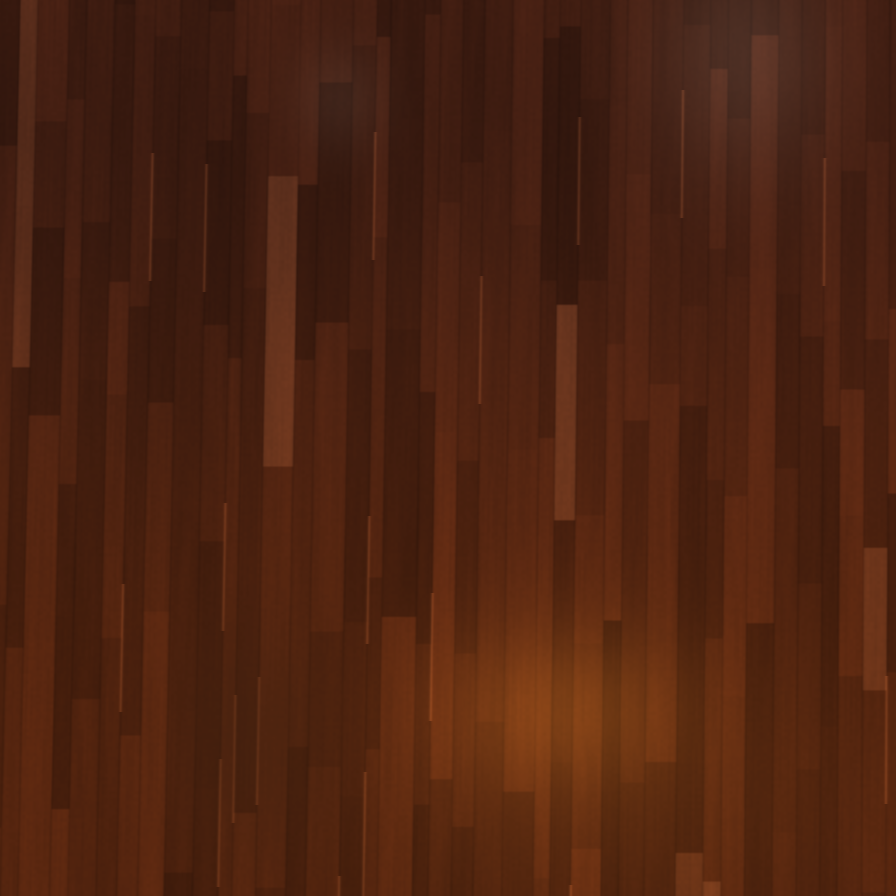
Give the GLSL for this texture, as a Shadertoy shader.

```glsl
// Dark reddish wooden floor of narrow upright strips with staggered ends.
// Jittered splits across and along give the planks; each gets a hashed tone,
// then grain, faint seams and soft pools of reflected light are laid over.
#define COLUMNS 37.0        // strips across the canvas
#define PLANK_LENGTH 0.25   // mean length of a plank
#define LEAN 0.018          // sideways drift of the strips with height
#define EDGE_BLUR 0.0016    // softness of plank edges
#define TONE_CONTRAST 0.36  // brightness spread between planks
#define PALE_SHARE 0.05     // share of pale planks
#define GRAIN 0.09          // strength of the fine grain
#define SEAM 0.10           // darkness of the seams
#define WOOD_LOW vec3(0.325, 0.140, 0.056)
#define WOOD_HIGH vec3(0.248, 0.112, 0.066)
#define PALE_TINT vec3(0.125, 0.078, 0.050)

// Integer hash of a lattice point, 0 to 1
float hash(vec2 p) {
    uvec2 q = uvec2(ivec2(p)) * uvec2(1597334677u, 3812015801u);
    uint n = (q.x ^ q.y) * 1597334677u;
    n = (n ^ (n >> 15)) * 2246822519u;
    n ^= n >> 13;
    return float(n >> 8) / 16777216.0;
}

// Smooth value noise
float noise(vec2 p) {
    vec2 i = floor(p), f = fract(p);
    f = f * f * (3.0 - 2.0 * f);
    return mix(mix(hash(i), hash(i + vec2(1, 0)), f.x),
               mix(hash(i + vec2(0, 1)), hash(i + vec2(1, 1)), f.x), f.y);
}

// Jittered border in a unit cell: x = id before it, y = blend to the next id,
// z = signed distance from it
vec3 split(float t, float seed, float blur) {
    float id = floor(t);
    float d = t - id - mix(0.22, 0.78, hash(vec2(id, seed)));
    return vec3(id, smoothstep(-blur, blur, d), d);
}

// Tone of one plank: x = brightness, y = paleness
vec2 plankTone(float column, float id) {
    float tone = hash(vec2(column + 71.0, id + 133.0));
    float pale = step(1.0 - PALE_SHARE, hash(vec2(column + 211.0, id + 17.0)));
    float paleness = pale * mix(0.6, 1.1, tone);
    return vec2(1.0 + TONE_CONTRAST * (tone - 0.5) * (1.0 - pale), paleness);
}

// Tone along a strip, softened at the plank ends
vec2 stripTone(float column, float y) {
    float len = PLANK_LENGTH * mix(0.75, 1.35, hash(vec2(column, 401.0)));
    float t = y / len + 9.0 * hash(vec2(column, 503.0));
    vec3 s = split(t, column + 600.0, EDGE_BLUR / len);
    return mix(plankTone(column, s.x), plankTone(column, s.x + 1.0), s.y);
}

// Soft elliptical pool of light
float pool(vec2 p, vec2 center, vec2 radius) {
    vec2 d = (p - center) / radius;
    return exp(-dot(d, d));
}

void mainImage(out vec4 fragColor, in vec2 fragCoord) {
    vec2 uv = fragCoord / iResolution.xy;
    float blur = max(EDGE_BLUR, 0.8 / iResolution.x);

    // Strips and planks
    float x = uv.x - LEAN * uv.y * (1.3 - uv.x) + 0.1;
    vec3 s = split(x * COLUMNS, 301.0, blur * COLUMNS);
    vec2 tone = mix(stripTone(s.x, uv.y), stripTone(s.x + 1.0, uv.y), s.y);

    // Wood colour, warmer and brighter towards the bottom
    vec3 color = mix(WOOD_LOW, WOOD_HIGH, smoothstep(0.15, 0.9, uv.y));
    color *= tone.x;
    color += PALE_TINT * tone.y;

    // Grain, wavy figure and broad unevenness
    float fine = noise(vec2(x * 330.0, uv.y * 14.0)) - 0.5;
    float wave = noise(vec2(x * 110.0 + 2.0 * noise(uv * 9.0), uv.y * 5.0)) - 0.5;
    float speck = noise(uv * 260.0) - 0.5;
    float broad = noise(uv * vec2(5.0, 3.5) + 20.0) - 0.5;
    color *= 1.0 + GRAIN * (0.6 * fine + 0.8 * wave + 0.5 * speck) + 0.14 * broad;

    // Faint dark seams, a few of them catching light along part of their run
    float line = exp(-pow(s.z / (COLUMNS * blur * 1.1), 2.0));
    float run = floor(uv.y * 7.0 + 5.0 * hash(vec2(s.x, 811.0)));
    float glint = step(0.955, hash(vec2(s.x + 31.0, run + 907.0)));
    color *= 1.0 - SEAM * line * (1.0 - glint);
    color += vec3(0.12, 0.07, 0.04) * line * glint;

    // Warm glow below, cool grey sheen above, dull patch at lower left
    float glow = pool(uv, vec2(0.63, 0.21), vec2(0.13, 0.09))
               + 0.45 * pool(uv, vec2(0.68, 0.12), vec2(0.26, 0.17));
    color += vec3(0.135, 0.085, 0.022) * glow;
    float sheen = pool(uv, vec2(0.83, 0.94), vec2(0.10, 0.13))
                + 0.6 * pool(uv, vec2(0.38, 0.89), vec2(0.05, 0.06));
    color += vec3(0.085, 0.085, 0.082) * sheen;
    float dull = pool(uv, vec2(0.28, 0.18), vec2(0.09, 0.13));
    color = mix(color, vec3(0.24, 0.125, 0.06), 0.4 * dull);

    fragColor = vec4(color, 1.0);
}
```
